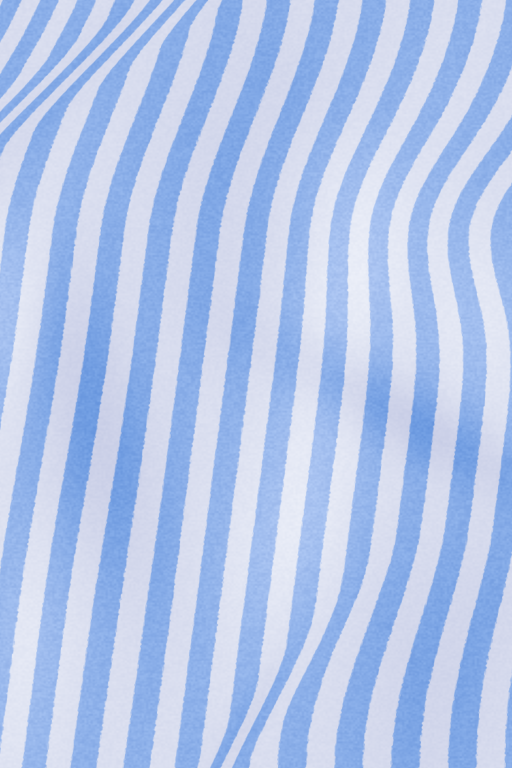
Give the GLSL for this texture, as a WebGL 1 fragment shader.

```glsl
precision highp float;
uniform vec2 u_resolution;

float hash(vec2 p) {
  p = fract(p * vec2(0.1031, 0.1137));
  p += dot(p, p.yx + 33.33);
  return fract((p.x + p.y) * p.x * 7.31);
}

float noise(vec2 p) {
  vec2 i = floor(p), f = fract(p);
  f = f * f * (3.0 - 2.0 * f);
  return mix(mix(hash(i), hash(i + vec2(1, 0)), f.x),
             mix(hash(i + vec2(0, 1)), hash(i + vec2(1, 1)), f.x), f.y);
}

// Smooth ramp that also accepts falling edges
float ramp(float a, float b, float x) {
  float t = clamp((x - a) / (b - a), 0.0, 1.0);
  return t * t * (3.0 - 2.0 * t);
}

// Stripe count across the draped cloth; p.y runs downward
float stripePhase(vec2 p) {
  float lean = 0.558 - 0.193 * p.y + 0.08 * ramp(0.3, 0.0, p.y);
  float phase = 3.0 + (p.x - lean) * 10.7;

  // Gathered fold in the upper left
  float upper = p.x + 2.3 * p.y - 0.35;
  phase -= 1.75 * ramp(0.11, -0.1, upper) + 3.0 * max(-upper - 0.1, 0.0);

  // Bend on the right
  float bend = (p.y - 0.3) / 0.11;
  phase += 0.85 * ramp(0.48, 1.0, p.x) * exp(-bend * bend);

  // Tucked fold at the bottom
  float lower = p.x + 1.14 * p.y - 1.564;
  phase += 1.05 * ramp(0.68, 1.0, p.y) * ramp(-0.05, 0.06, lower)
         * (1.0 - 1.6 * max(lower, 0.0));

  return phase + 0.2 * ramp(0.35, 0.1, p.x) * ramp(0.4, 0.8, p.y);
}

// Soft elongated patch of light, its long axis at the given angle
float glow(vec2 p, vec2 center, float angle, vec2 size) {
  vec2 d = (p - center) * vec2(1.0, 1.5);
  float c = cos(angle), s = sin(angle);
  d = vec2(c * d.x + s * d.y, c * d.y - s * d.x) / size;
  return exp(-dot(d, d));
}

float clothLight(vec2 p) {
  float light = 0.45;
  // Raised areas
  light += 0.45 * glow(p, vec2(0.69, 0.36), 1.7, vec2(0.25, 0.12));
  light += 0.42 * glow(p, vec2(0.58, 0.68), 1.85, vec2(0.24, 0.12));
  light += 0.40 * glow(p, vec2(0.02, 0.40), 1.8, vec2(0.22, 0.09));
  light += 0.32 * glow(p, vec2(0.05, 0.85), 1.6, vec2(0.22, 0.11));
  light += 0.32 * glow(p, vec2(0.95, 0.42), 1.5, vec2(0.22, 0.12));
  // Hollows
  light -= 0.48 * glow(p, vec2(0.78, 0.54), 0.52, vec2(0.30, 0.065));
  light -= 0.40 * glow(p, vec2(0.19, 0.56), 1.3, vec2(0.34, 0.10));
  light -= 0.20 * glow(p, vec2(0.45, 0.17), 1.8, vec2(0.34, 0.16));
  light -= 0.25 * glow(p, vec2(0.86, 0.87), 2.0, vec2(0.30, 0.17));
  light -= 0.20 * glow(p, vec2(0.49, 0.93), 2.1, vec2(0.15, 0.03));
  light -= 0.18 * glow(p, vec2(0.17, 0.08), 2.3, vec2(0.28, 0.05));
  return light + 0.1 * (noise(p * vec2(7.0, 9.0)) - 0.5);
}

void main() {
  vec2 p = gl_FragCoord.xy / u_resolution;
  p.y = 1.0 - p.y;
  vec2 pixel = 1.0 / u_resolution;

  // Stripes with slightly ragged woven edges
  float phase = stripePhase(p);
  vec2 slope = vec2(stripePhase(p + vec2(pixel.x, 0.0)),
                    stripePhase(p + vec2(0.0, pixel.y))) - phase;
  float edge = 0.8 * length(slope) + 0.008;
  float weave = noise(p * vec2(240.0, 360.0));
  float offset = abs(fract(phase + 0.5 + 0.03 * (weave - 0.5)) - 0.5);
  float stripe = 1.0 - smoothstep(0.248 - edge, 0.248 + edge, offset);

  // Lit and shaded thread colours
  float light = clamp(clothLight(p), 0.0, 1.0);
  vec3 white = mix(vec3(0.79, 0.81, 0.905), vec3(0.925, 0.94, 0.975), light);
  vec3 blue = mix(vec3(0.425, 0.605, 0.88), vec3(0.70, 0.79, 0.955), light);
  vec3 color = mix(white, blue, stripe);

  // Fine thread grain, stronger in the dyed yarn
  float grain = 0.6 * weave + 0.4 * noise(p * vec2(130.0, 420.0) + 17.0) - 0.5;
  color += grain * mix(0.035, 0.085, stripe) * vec3(1.0, 0.85, 0.5);
  gl_FragColor = vec4(color, 1.0);
}
```
